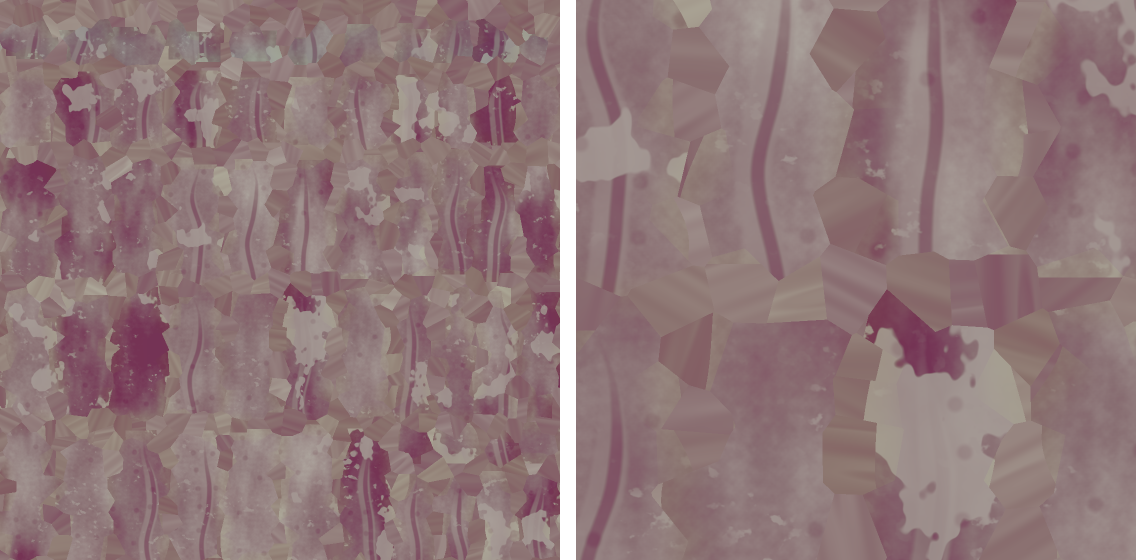
Left: the whole. Right: its middle third, enlarged.
A Shadertoy shader for this texture:

```glsl
float hash(vec2 p) {
    return fract(sin(dot(p, vec2(127.1, 311.7))) * 43758.5453);
}

float noise(vec2 p) {
    vec2 i = floor(p), f = fract(p);
    f = f * f * (3.0 - 2.0 * f);
    return mix(mix(hash(i), hash(i + vec2(1, 0)), f.x),
               mix(hash(i + vec2(0, 1)), hash(i + vec2(1, 1)), f.x), f.y);
}

float fbm(vec2 p) {
    float sum = 0.0, amp = 0.533;
    for (int i = 0; i < 4; i++) {
        sum += amp * noise(p);
        p = mat2(1.6, 1.2, -1.2, 1.6) * p + 3.7;
        amp *= 0.5;
    }
    return sum;
}

// Nearest facet: xy = seed position, zw = cell id
vec4 nearestFacet(vec2 p) {
    vec2 scale = vec2(31.0, 27.0), cell = floor(p * scale);
    vec4 best = vec4(0);
    float bestDist = 1e3;
    for (int y = -1; y <= 1; y++)
    for (int x = -1; x <= 1; x++) {
        vec2 id = cell + vec2(x, y);
        vec2 seed = (id + vec2(hash(id), hash(id + 51.3))) / scale;
        float d = distance(p, seed);
        if (d < bestDist) { bestDist = d; best = vec4(seed, id); }
    }
    return best;
}

// Panel grid: centre, half size and id of the slot holding s
void panelSlot(vec2 s, out vec2 centre, out vec2 halfSize, out vec2 id) {
    float edges[7] = float[7](-0.02, 0.245, 0.49, 0.73, 0.88, 0.965, 1.1);
    float lo = edges[0], hi = edges[1], row = 0.0;
    for (int i = 1; i < 6; i++)
        if (s.y > edges[i]) { lo = edges[i]; hi = edges[i + 1]; row = float(i); }
    bool narrow = s.x > 0.7;
    if (narrow && row < 0.5) {
        if (s.y > 0.165) { lo = 0.165; row = 7.0; } else hi = 0.165;
    }
    float start = narrow ? 0.7 : 0.0, width = narrow ? 0.075 : 0.1;
    float col = floor((s.x - start) / width);
    centre = vec2(start + (col + 0.5) * width, 0.5 * (lo + hi));
    halfSize = 0.5 * vec2(width, hi - lo);
    id = vec2(col + (narrow ? 17.0 : 0.0), row);
}

// Streaked filler between the panels
float facetTone(vec2 p, vec2 id) {
    float h = hash(id + 7.0);
    float angle = (h - 0.5) * 1.3 + 1.57 * step(0.72, hash(id + 9.0));
    vec2 dir = vec2(cos(angle), sin(angle));
    vec2 q = vec2(dot(p, dir), dot(p, vec2(-dir.y, dir.x)));
    float fine = noise(q * vec2(9, 170) + h * 90.0);
    float broad = noise(q * vec2(8, 65) + h * 40.0);
    return 0.455 + (hash(id + 2.0) - 0.5) * 0.13 + (fine - 0.5) * 0.06
         + (broad - 0.5) * 0.1 - 0.07 * smoothstep(0.65, 0.8, broad)
         + 0.1 * step(0.91, hash(id + 4.0));
}

// Stained, mottled panel interior
float panelTone(vec2 local, vec2 u, vec2 id) {
    vec2 q = local + 20.0 * vec2(hash(id), hash(id + 3.3));
    float cloud = fbm(q * vec2(17, 10));
    float tone = 0.455 + (hash(id + 1.7) - 0.5) * 0.12 + (cloud - 0.5) * 0.32;
    tone += (noise(q * vec2(75, 8)) - 0.5) * 0.05 + (fbm(q * 190.0) - 0.5) * 0.07;
    float stain = smoothstep(0.4, 0.68, fbm(q * vec2(15, 6) + 5.0));
    tone -= 0.19 * stain * step(0.4, hash(id + 2.1));

    // Wavy tapering ribbon with a dark core
    float h = hash(id + 4.4);
    float x = local.x - (h - 0.7) * 0.05 - 0.006 * sin(local.y * 32.0 + h * 40.0)
            - 0.012 * (noise(q * vec2(0, 18)) - 0.5);
    float taper = smoothstep(0.95, 0.1, u.y) * step(0.5, h);
    float ribbon = smoothstep(0.002, -0.002, abs(x) - 0.011 * taper) * taper;
    float core = smoothstep(0.002, -0.001, abs(x - 0.003) - 0.0035 * taper) * taper;
    tone = mix(tone, 0.51 + (cloud - 0.5) * 0.15, 0.75 * ribbon) - 0.15 * core;

    // Pale flakes, speck clusters and faint dark dots
    float flake = smoothstep(0.62, 0.645, fbm(q * vec2(23, 19) + 30.0));
    tone = mix(tone, 0.59 + (cloud - 0.5) * 0.12, 0.88 * flake * step(0.4, hash(id + 6.2)));
    float cluster = smoothstep(0.45, 0.75, noise(q * 24.0 + 8.0));
    float specks = smoothstep(0.62, 0.74, fbm(q * vec2(95, 115)));
    tone = mix(tone, 0.58, specks * (0.12 + 0.75 * cluster));
    vec2 cell = floor(q * 30.0);
    vec2 dotPos = 0.3 + 0.4 * vec2(hash(cell), hash(cell + 2.6));
    float dots = smoothstep(0.19, 0.08, distance(fract(q * 30.0), dotPos));
    return tone - 0.06 * dots * step(0.72, hash(cell + 5.0));
}

vec3 toneColour(float tone) {
    vec3 wine = vec3(0.46, 0.20, 0.33), mauve = vec3(0.54, 0.43, 0.445);
    vec3 chalk = vec3(0.68, 0.65, 0.62);
    return tone < 0.43 ? mix(wine, mauve, max(tone - 0.2, 0.0) / 0.23)
                       : mix(mauve, chalk, min((tone - 0.43) / 0.22, 1.0));
}

vec3 surface(vec2 p) {
    vec4 facet = nearestFacet(p);
    vec2 s = mix(p, facet.xy, 0.65), centre, halfSize, id;
    panelSlot(s, centre, halfSize, id);
    float wobble = (noise(s * vec2(9, 38) + id * 5.0) - 0.5) * 0.018;
    float shoulder = 0.012 * smoothstep(0.4, 1.0, (s.y - centre.y) / halfSize.y);
    vec2 gap = halfSize - abs(s - centre) - vec2(0.008 + wobble + shoulder, 0.013);
    float inside = min(gap.x, gap.y);
    if (inside < 0.0 || id.y == 5.0) {
        float tan_ = hash(facet.zw + 12.0);
        return toneColour(facetTone(p, facet.zw)) + tan_ * vec3(0.0, 0.02, -0.025);
    }
    vec2 local = p - centre;
    float rim = smoothstep(0.012, 0.0, inside);
    float tone = panelTone(local, local / halfSize, id) + 0.025 * rim;
    float cool = (id.y == 4.0 ? 1.0 : 0.15) * noise(p * 18.0);
    return toneColour(tone) + rim * vec3(0.0, 0.012, -0.02) + cool * vec3(-0.04, 0.02, 0.02);
}

void mainImage(out vec4 fragColor, in vec2 fragCoord) {
    // Four samples per pixel smooth the facet borders
    vec3 colour = vec3(0);
    for (int i = 0; i < 4; i++) {
        vec2 offset = vec2(i & 1, i >> 1) * 0.5 - 0.25;
        colour += 0.25 * surface((fragCoord + offset) / iResolution.xy);
    }
    fragColor = vec4(colour, 1.0);
}
```
